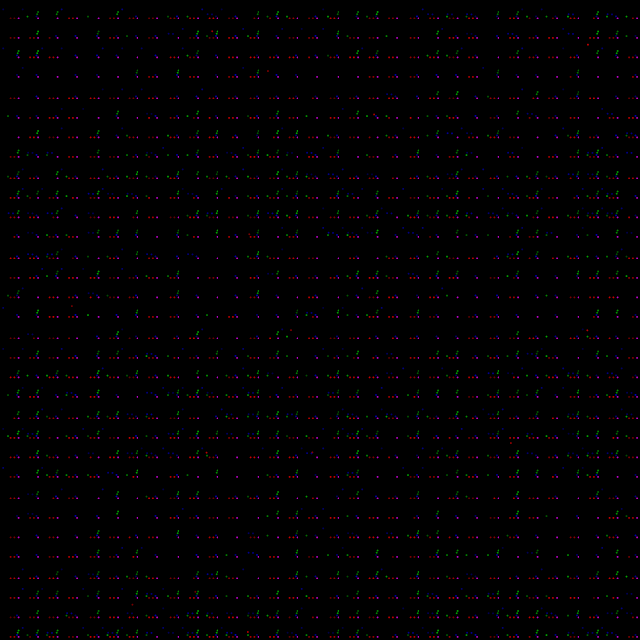
This pattern is drawn by a Shadertoy shader. Its source:

```glsl
const float GROUPS = 8.0;          // groups of cells across and down
const float CELLS = 4.0;           // cells per group side
const float PITCH = 0.975;         // dot spacing inside a group, in cells
const float DOT_RADIUS = 0.045;    // in cells
const float WAVE_PERIOD = 11.0;    // rows between busy bands
const float WAVE_PEAK = 9.0;       // row of one busy band, from the top
const float STRAY_CHANCE = 0.012;
const float TAU = 6.2831853;

const vec3 MAGENTA = vec3(0.74, 0.0, 0.78);
const vec3 RED = vec3(0.80, 0.0, 0.0);
const vec3 GREEN = vec3(0.0, 0.66, 0.0);
const vec3 BLUE = vec3(0.0, 0.0, 0.72);

// Dot centres inside a cell, y pointing down
const vec2 ANCHOR = vec2(0.93, 0.92);
const vec2 RED_FIRST = vec2(0.53, 0.92);
const vec2 RED_STEP = vec2(0.19, 0.0);
const vec2 STACK_TOP = vec2(0.93, 0.60);
const vec2 STACK_STEP = vec2(-0.045, 0.11);
const vec2 GREEN_TAIL = vec2(0.40, 0.83);
const vec2 BLUE_NEAR = vec2(0.85, 0.82);
const vec2 BLUE_HIGH = vec2(0.16, 0.47);
const vec2 BLUE_FIRST = vec2(0.43, 0.71);
const vec2 BLUE_STEP = vec2(0.22, 0.01);

float hash(vec2 id, float salt) {
    vec3 p = fract(vec3(id.xyx + salt * 7.31) * vec3(0.1031, 0.1030, 0.0973));
    p += dot(p, p.yzx + 33.33);
    return fract((p.x + p.y) * p.z);
}

// Zero when absent, otherwise a random brightness
float presence(vec2 id, float salt, float chance) {
    return step(hash(id, salt), chance) * mix(0.45, 1.0, hash(id, salt + 0.5));
}

float disc(vec2 p, vec2 centre, float pixel) {
    return clamp(0.5 + (DOT_RADIUS - length(p - centre)) / pixel, 0.0, 1.0);
}

void mainImage(out vec4 fragColor, in vec2 fragCoord) {
    vec2 uv = fragCoord / iResolution.xy;
    uv.y = 1.0 - uv.y;
    float pixel = GROUPS * CELLS / iResolution.y;

    // Cells sit slightly tighter within each group
    vec2 grid = uv * GROUPS;
    vec2 local = fract(grid) * CELLS;
    vec2 inner = min(floor(local / PITCH), CELLS - 1.0);
    vec2 p = local - inner * PITCH;
    vec2 id = floor(grid) * CELLS + inner;

    // Busy rows, each favouring one column phase
    float busy = 0.5 + 0.5 * cos(TAU * (id.y - WAVE_PEAK) / WAVE_PERIOD);
    float phase = floor(3.0 * hash(vec2(3.0, id.y), 1.0));
    float favoured = 1.0 - step(0.5, abs(inner.x - phase));
    float allowed = 1.0 - step(2.5, inner.x);
    float stackChance = allowed * mix(0.12 + 0.30 * busy, 0.45 + 0.5 * busy, favoured);

    // Constant anchor dot
    vec3 color = MAGENTA * disc(p, ANCHOR, pixel);

    // Red pair, thinner on the last row of a group
    float redChance = mix(0.68, 0.92, busy) - 0.25 * step(2.5, inner.y);
    float pair = presence(id, 2.0, redChance);
    for (int i = 0; i < 2; i++) {
        float k = float(i);
        float kept = step(hash(id, 3.0 + k), 0.9);
        color += RED * pair * kept * disc(p, RED_FIRST + RED_STEP * k, pixel);
    }

    // Slanted green stack above the anchor and its tail
    float stack = presence(id, 5.0, stackChance);
    for (int i = 0; i < 2; i++) {
        float k = float(i);
        color += GREEN * stack * disc(p, STACK_TOP + STACK_STEP * k, pixel);
    }
    color += GREEN * presence(id, 6.0, 0.10 + 0.40 * busy) * disc(p, GREEN_TAIL, pixel);

    // Blue dots: near the anchor, high up, and a faint pair
    color += BLUE * presence(id, 7.0, 0.6) * disc(p, BLUE_NEAR, pixel);
    color += BLUE * 0.7 * presence(id, 8.0, 0.12 + 0.25 * busy) * disc(p, BLUE_HIGH, pixel);
    float bluePair = 0.8 * presence(id, 9.0, 0.04 + 0.30 * busy * busy);
    for (int i = 0; i < 2; i++) {
        color += BLUE * bluePair * disc(p, BLUE_FIRST + BLUE_STEP * float(i), pixel);
    }

    // Rare stray red specks
    vec2 stray = 0.2 + 0.6 * vec2(hash(id, 10.0), hash(id, 11.0));
    color += RED * presence(id, 12.0, STRAY_CHANCE) * disc(p, stray, pixel);

    fragColor = vec4(min(color, 1.0), 1.0);
}
```
